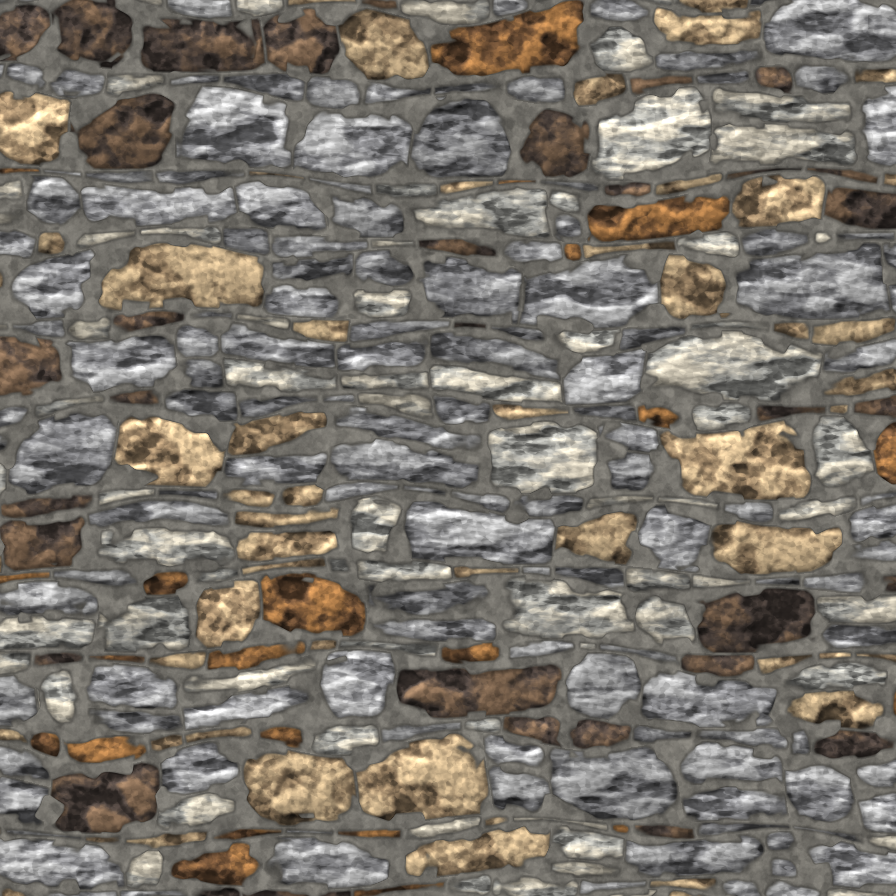
Give the GLSL for this texture, as a WebGL 2 fragment shader.

```glsl
#version 300 es
precision highp float;
// Rubble wall: wavy courses of large stones separated by thin courses of chips.
// Each cell holds a rounded box with chipped corners, bedded in grey mortar.
// Smoothed cellular noise in octaves gives the stains, strata and relief.

uniform vec2 u_resolution;
out vec4 fragColor;

const float COURSES = 11.0;
const float GAP = 0.0036;

float hash(vec2 p) {
  vec3 q = fract(p.xyx * 0.1031);
  q += dot(q, q.yzx + 33.33);
  return fract((q.x + q.y) * q.z);
}

// Cellular noise with blended cell values
float cellular(vec2 p) {
  vec2 cell = floor(p), f = p - cell;
  float total = 0.0, weight = 0.0;
  for (int y = -1; y <= 1; y++)
    for (int x = -1; x <= 1; x++) {
      vec2 o = vec2(x, y), id = cell + o;
      vec2 r = o + vec2(hash(id), hash(id + 71.3)) - f;
      float w = exp(-9.0 * dot(r, r));
      total += w * hash(id + 19.7);
      weight += w;
    }
  return total / weight;
}

float layered(vec2 p) {
  float sum = 0.0, amp = 0.5;
  for (int i = 0; i < 4; i++) {
    sum += amp * cellular(p);
    p = mat2(1.7, 0.9, -0.9, 1.7) * p + 13.1;
    amp *= 0.56;
  }
  return sum / 1.02;
}

// Interval with jittered ends around t: (start, end, index)
float jitterEdge(float i, float seed, float amount) {
  return i + amount * (hash(vec2(i, seed)) - 0.5);
}
vec3 jitterCell(float t, float seed, float amount) {
  float i = floor(t);
  if (t < jitterEdge(i, seed, amount)) i -= 1.0;
  else if (t >= jitterEdge(i + 1.0, seed, amount)) i += 1.0;
  return vec3(jitterEdge(i, seed, amount), jitterEdge(i + 1.0, seed, amount), i);
}

float roundBox(vec2 p, vec2 b, float r) {
  vec2 q = abs(p) - b + r;
  return length(max(q, 0.0)) + min(max(q.x, q.y), 0.0) - r;
}

float smoothMax(float a, float b, float k) {
  float h = max(k - abs(a - b), 0.0) / k;
  return max(a, b) + h * h * k * 0.25;
}

// Signed distance to a tilted stone with four chipped corners
float stoneShape(vec2 p, vec2 b, vec2 id, float rough) {
  float m = max(min(b.x, b.y), 0.001);
  float cell = roundBox(p, b + GAP * 0.5, 0.0);
  float a = (hash(id + 3.1) - 0.5) * 0.5 * m / max(b.x, m);
  p = mat2(cos(a), -sin(a), sin(a), cos(a)) * p;
  float d = roundBox(p, b, m * mix(0.2, 0.9, hash(id + 5.7)));
  for (int i = 0; i < 4; i++) {
    float k = float(i);
    float t = 1.5708 * (k + 0.5 + 0.8 * (hash(id + k * 7.3) - 0.5));
    float chip = dot(p / max(b, vec2(0.001)), vec2(cos(t), sin(t)));
    d = smoothMax(d, (chip - mix(0.88, 1.25, hash(id + k * 4.9 + 40.0))) * m, m * 0.2);
  }
  return max(d + (rough - 0.5) * min(0.016, m * 0.7), cell);
}

// Two-tone stone colours, picked by kind and blended by stain
vec3 stoneColor(float kind, float stain) {
  vec3 base = vec3(0.49, 0.49, 0.50), accent = vec3(0.67, 0.67, 0.67);
  if (kind > 0.40) { base = vec3(0.64, 0.64, 0.62); accent = vec3(0.79, 0.76, 0.69); }
  if (kind > 0.57) { base = vec3(0.58, 0.49, 0.38); accent = vec3(0.80, 0.70, 0.55); }
  if (kind > 0.75) { base = vec3(0.30, 0.26, 0.24); accent = vec3(0.46, 0.37, 0.29); }
  if (kind > 0.90) { base = vec3(0.40, 0.29, 0.20); accent = vec3(0.66, 0.47, 0.28); }
  return mix(base, accent, stain);
}

void main() {
  vec2 uv = gl_FragCoord.xy / u_resolution.y;
  vec2 p = uv;
  p.y += 0.008 * sin(7.0 * uv.x + 5.0 * uv.y) + 0.004 * sin(21.0 * uv.x - 9.0 * uv.y);
  p.x += 0.006 * sin(31.0 * uv.y + 4.0 * uv.x);

  // Course: large stones below, chips above
  vec3 course = jitterCell(p.y * COURSES, 1.0, 0.35);
  float split = 0.77 + 0.10 * sin(p.x * 23.0 + course.z * 2.4);
  float bed = mix(course.x, course.y, split) / COURSES;
  bool thin = p.y > bed;
  vec2 ySpan = thin ? vec2(bed, course.y / COURSES) : vec2(course.x / COURSES, bed);
  float row = course.z * 2.0 + (thin ? 1.0 : 0.0);

  // Stone along the course
  float count = thin ? 14.0 : 8.5, shift = hash(vec2(row, 8.0));
  vec3 column = jitterCell(p.x * count + shift, row + 20.0, 0.75);
  vec2 xSpan = (column.xy - shift) / count;
  vec2 id = vec2(column.z, row) + 50.0;

  // Some large stones become two stacked slabs
  bool slab = !thin && hash(id + 9.0) < 0.36;
  if (slab) {
    float cut = mix(ySpan.x, ySpan.y, mix(0.35, 0.65, hash(id + 2.0)));
    if (p.y > cut) { ySpan.x = cut; id += 130.0; }
    else ySpan.y = cut;
  }
  vec2 center = 0.5 * vec2(xSpan.x + xSpan.y, ySpan.x + ySpan.y);
  vec2 extent = 0.5 * vec2(xSpan.y - xSpan.x, ySpan.y - ySpan.x) - GAP;
  float d = stoneShape(p - center, extent, id, cellular(uv * 46.0));

  // Stone surface: stains, strata, relief and pits
  float kind = hash(id + 31.0) * (slab ? 0.68 : 1.0);
  vec2 grain = kind < 0.57 ? vec2(20.0, 52.0) : vec2(30.0, 36.0);
  vec2 s = uv * grain + hash(id) * 60.0;
  float n = layered(s);
  float relief = n - layered(s + vec2(-0.12, 0.22));
  float speck = cellular(uv * 190.0);
  vec3 stone = stoneColor(kind, smoothstep(0.36, 0.68, n));
  stone *= mix(0.86, 1.12, hash(id + 17.0)) * (0.88 + 0.24 * speck + 1.1 * relief);
  stone *= mix(0.62, 1.0, smoothstep(0.24, 0.40, n));
  stone *= 1.0 + 0.10 * clamp((p.y - center.y) / max(extent.y, 0.001), -1.0, 1.0);
  stone *= mix(0.70, 1.0, smoothstep(0.0, 0.006, -d));

  // Mortar, darker in the crevices
  float sand = layered(uv * 75.0);
  vec3 mortar = vec3(0.45, 0.44, 0.415) * (0.72 + 0.56 * sand);
  mortar *= mix(0.74, 1.0, smoothstep(0.0, 0.004, d));

  float edge = 0.0007 + 0.6 / u_resolution.y;
  fragColor = vec4(mix(stone, mortar, smoothstep(-edge, edge, d)), 1.0);
}
```
